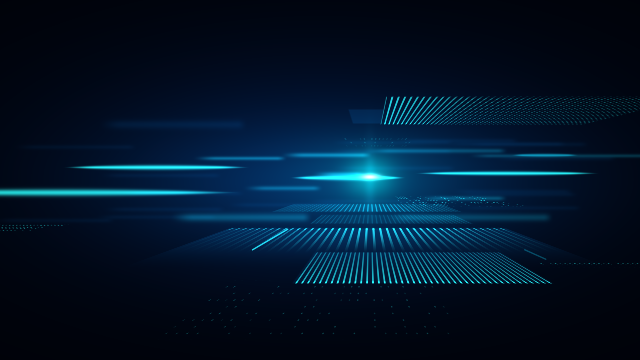
Write a WebGL 2 fragment shader that draws this background.

```glsl
#version 300 es
precision highp float;
// Deep blue data space: light streaks and ruled perspective planes around a cyan flare.
uniform vec2 u_resolution;
out vec4 outColor;

// Positions are in canvas heights, measured from the canvas centre.
const vec2 FLARE = vec2(.139, .009); // flare and vanishing point
const vec3 NIGHT = vec3(0, .007, .032);
const vec3 NAVY = vec3(.006, .075, .19);
const vec3 BLUE = vec3(.015, .2, .33);
const vec3 TEAL = vec3(.04, .46, .5);
const vec3 CYAN = vec3(.15, .88, .82);
const float FAINT_STREAKS = 18.;
const float LINE_WIDTH = .15; // half width, in line spacings

float px; // one pixel in canvas heights

float hash(vec2 v) {
    return fract(sin(dot(v, vec2(127.1, 311.7))) * 43758.55);
}

float bell(float x) {
    return exp(-min(x * x, 40.));
}

float glow(vec2 v, float w, float h) {
    return bell(length(v / vec2(w, h)));
}

// Soft bar between x0 and x1
float streak(vec2 p, float x0, float x1, float y, float h) {
    float ends = smoothstep(x0, x0 + .07, p.x) * (1. - smoothstep(x1 - .03, x1, p.x));
    return ends * bell((p.y - y) / h);
}

// Bright bar that tapers to a point at both ends
float blade(vec2 p, float x0, float x1, float y, float h) {
    float t = clamp((p.x - x0) / (x1 - x0), 0., 1.);
    float taper = 4. * t * (1. - t);
    return smoothstep(0., .6, taper) * bell((p.y - y) / (h * taper + .4 * px));
}

float segment(vec2 p, vec2 a, vec2 b) {
    vec2 e = b - a;
    float t = clamp(dot(p - a, e) / dot(e, e), 0., 1.);
    return 1. - smoothstep(.0005, .0005 + px, length(p - a - e * t));
}

// Plane coordinates: slope from the vanishing point, distance to the horizon
vec2 project(vec2 q, float side) {
    float d = q.y * side;
    return vec2(clamp(q.x / max(d, .01), -20., 20.), d);
}

// Part of a plane between two depths and two slopes
float region(vec2 g, float near, float far, float left, float right) {
    vec2 w = vec2(px / max(g.y, .01), px);
    vec2 lo = vec2(left, near), hi = vec2(right, far);
    vec2 m = smoothstep(lo - w, lo + w, g) * (1. - smoothstep(hi - w, hi + w, g));
    return m.x * m.y;
}

// Lines converging on the vanishing point
float rays(vec2 g, float count) {
    float w = .55 * px * count / max(g.y, .01) * sqrt(1. + .15 * g.x * g.x);
    float line = abs(fract(g.x * count) - .5);
    return 1. - smoothstep(LINE_WIDTH - w, LINE_WIDTH + w, line);
}

// Dots on the plane grid; density is the share of lit cells
float dots(vec2 g, float columns, float rows, float density) {
    vec2 count = vec2(columns, rows), id = floor(g * count);
    vec2 offset = (fract(g * count) - .5) * vec2(max(g.y, .01), 1.) / count;
    float lit = step(1. - density, hash(id)) * (.3 + .7 * hash(id + 7.3));
    return lit * (1. - smoothstep(.0004, .0008 + px, length(offset)));
}

void main() {
    px = 1. / u_resolution.y;
    vec2 p = (gl_FragCoord.xy - .5 * u_resolution) * px;
    vec2 q = p - FLARE, f = project(q, -1.), r = project(q, 1.); // floor, roof

    // Background haze and dim panels
    vec3 col = NIGHT + NAVY * glow(p - vec2(0, .02), .75, .34);
    float haze = .55 * glow(p - vec2(.04, -.01), .5, .16);
    for (float i = 0.; i < FAINT_STREAKS; i++) {
        float x = mix(-1., .6, hash(vec2(i, 1)));
        haze += .15 * streak(p, x, x + .35, mix(-.12, .12, hash(vec2(i, 2))), .006);
    }
    haze += .35 * region(f, .143, .25, -2.73, 2.63) * (1. - smoothstep(.14, .26, f.y));
    haze += .2 * region(f, .21, .296, -.73, 1.72);
    haze += .3 * region(r, .148, .187, -.32, .2);
    haze += .25 * streak(p, -.62, -.2, .154, .012);

    // Ruled planes
    float centre = bell((f.x - .2) * .55);
    float ruled = region(f, .143, .215, -2.73, 2.63) * rays(f, 7.7);
    float sharp = ruled * (.8 * centre * (1. - smoothstep(.14, .215, f.y)) + .5 - .5 * smoothstep(.144, .15, f.y));
    ruled = region(f, .21, .296, -.73, 1.72) * rays(f, 18.);
    sharp += ruled * mix(.4, .75, smoothstep(.2, .296, f.y)) * mix(.5, 1., centre);
    sharp += ruled * .4 * smoothstep(.288, .293, f.y);
    ruled = region(r, .146, .222, .206, 4.1) * rays(r, 12.5);
    ruled *= mix(1., .6 + .4 * cos(r.y * 700.), smoothstep(.8, 1.8, r.x));
    sharp += ruled * (mix(.28, 1., exp(-max(r.x, 0.) * .8)) + .4 - .4 * smoothstep(.147, .153, r.y));
    float soft = region(f, .076, .097, -2.8, 2.6) * (.2 + .85 * rays(f, 7.5) * centre);
    soft += region(f, .106, .13, -1.28, 2.2) * (.12 + .25 * rays(f, 10.));

    // Scattered dots
    sharp += .3 * region(f, .29, .45, -1.35, .6) * dots(f, 15., 54., .4);
    sharp += .6 * region(f, .055, .082, 1.2, 5.5) * dots(f, 8., 160., .4);
    sharp += .2 * region(r, .085, .11, -.8, 1.2) * dots(r, 10., 100., .5);
    sharp += .5 * region(f, .238, .25, 1.96, 3.2) * dots(f, 18., 85., .9);
    sharp += .6 * region(f, .134, .15, -8., -6.3) * dots(f, 14., 130., .9);

    // Soft streaks
    soft += .65 * streak(p, -.356, -.09, .06, .005) + .7 * streak(p, -.113, .146, .069, .006);
    soft += .5 * streak(p, -.218, .009, -.023, .006) + .4 * streak(p, .13, .523, .081, .006);
    soft += .35 * streak(p, .407, 1., .067, .005) + .45 * streak(p, .269, .523, -.051, .006);
    soft += .45 * streak(p, -.42, -.02, -.104, .011) + .35 * streak(p, .18, .65, -.104, .01);
    soft += .7 * streak(p, -.028, .13, .016, .006) + .8 * blade(p, .53, .72, .069, .003);

    // Bright blades and slanted glints
    sharp += blade(p, -.715, -.194, .035, .005) + .9 * blade(p, -1.3, -.218, -.035, .008);
    sharp += blade(p, .262, .778, .0185, .004) + blade(p, -.085, .24, .006, .005);
    sharp += .8 * segment(p, vec2(-.1875, -.194), vec2(-.09, -.137));
    soft += .5 * segment(p, vec2(.569, -.194), vec2(.627, -.22));

    // Flare: halo, vertical ray and hot core
    col += BLUE * haze + TEAL * (soft + .2 * glow(q, .014, .1)) + CYAN * sharp;
    col += vec3(0, .36, .28) * glow(q, .065, .055) + vec3(0, .11, .09) * glow(q, .2, .11);
    col += vec3(.9, 1, .9) * glow(q, .024, .008);
    outColor = vec4(clamp(col, 0., 1.), 1);
}
```
